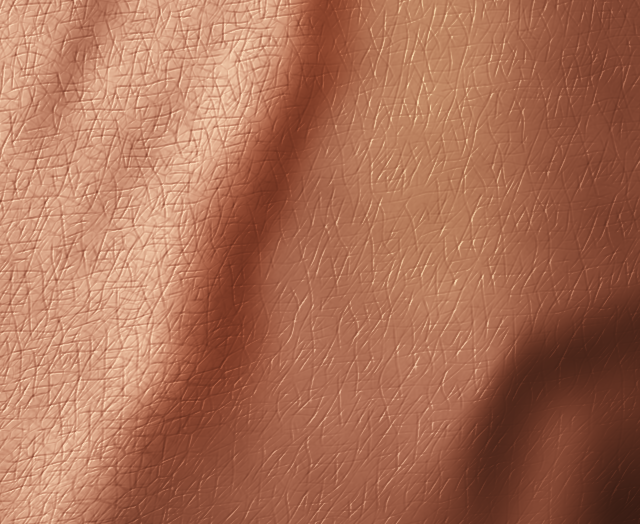
This texture is drawn by a Shadertoy shader. Its source:

```glsl
// Close view of warm skin: a lit ridge on the left, a red valley beside it and
// a soft cast shadow at lower right. A broad tone map is laid out first, then
// a relief of straight crossing creases is lit from the left on top of it.

float hash(vec2 p) {
    return fract(sin(dot(p, vec2(127.1, 311.7))) * 43758.5453);
}

float noise(vec2 p) {
    vec2 i = floor(p), f = fract(p);
    f = f * f * (3.0 - 2.0 * f);
    return mix(mix(hash(i), hash(i + vec2(1, 0)), f.x),
               mix(hash(i + vec2(0, 1)), hash(i + vec2(1, 1)), f.x), f.y);
}

float bell(float d, float width) {
    return exp(-d * d / (width * width));
}

// Nearly straight thin grooves; each drifts in its own lane and breaks up.
float creases(vec2 p, float angle, float spacing) {
    vec2 dir = vec2(cos(angle), sin(angle));
    vec2 q = vec2(dot(p, dir), dot(p, vec2(-dir.y, dir.x))) / spacing;
    float lane = floor(q.y);
    float centre = 0.5 + 0.65 * (noise(vec2(q.x * 0.45, lane * 7.3 + angle)) - 0.5);
    float strength = smoothstep(0.2, 0.75, noise(vec2(q.x * 0.9, lane * 5.1 + angle + 30.0)));
    return strength * smoothstep(0.0036, 0.0, abs(q.y - lane - centre) * spacing);
}

// Grooves between irregular cells, from the two nearest cell centres.
float cellGrooves(vec2 p) {
    vec2 i = floor(p), f = fract(p);
    float nearest = 9.0, second = 9.0;
    for (int y = -1; y <= 1; y++)
    for (int x = -1; x <= 1; x++) {
        vec2 c = vec2(x, y);
        vec2 jitter = vec2(hash(i + c), hash(i + c + 57.0));
        float d = length(c + jitter - f);
        second = min(second, max(nearest, d));
        nearest = min(nearest, d);
    }
    return smoothstep(0.2, 0.0, second - nearest);
}

// Skin height: grooves lean more toward the bottom and coarsen in the fold.
float skinHeight(vec2 p, float coarse, float left) {
    vec2 q = vec2(p.x - 0.75 * p.y + 0.3 * p.y * p.y, p.y);
    q += 0.012 * (vec2(noise(p * 11.0), noise(p * 11.0 + 40.0)) - 0.5);
    float fine = 0.8 * creases(q, 1.57, 0.023)
               + 0.7 * creases(q, 2.1, 0.024)
               + mix(0.45, 0.8, left) * creases(q, 0.12, 0.02)
               + 0.45 * creases(q, 2.7, 0.019)
               + 0.4 * creases(q, 1.2, 0.017)
               + 0.3 * left * cellGrooves(q * 40.0);
    float wide = 0.85 * cellGrooves(q * vec2(27.0, 30.0)) + 0.6 * fine;
    float pores = 0.6 * noise(p * 200.0) + 0.4 * noise(p * 105.0) - 0.5;
    return 0.45 * pores - mix(fine, wide, coarse);
}

// Red level to skin colour: dark browns are saturated, lights turn peach.
vec3 skinColour(float tone) {
    float pale = pow(max((tone - 0.34) / 0.54, 0.0), 1.65);
    return tone * vec3(1.0, 0.5 + 0.28 * pale, 0.345 + 0.3 * pale);
}

void mainImage(out vec4 fragColor, in vec2 fragCoord) {
    vec2 p = fragCoord / iResolution.y;
    p.x *= 1.219 * iResolution.y / iResolution.x;
    float x = p.x, y = p.y;

    // Valley beside the ridge: wide slope on its left, tight edge on its right
    float valleyX = 0.25 + 0.42 * y + 0.035 * bell(y - 0.33, 0.15)
                  - 0.06 * smoothstep(0.8, 1.05, y);
    float side = x - valleyX + 0.015 * (noise(p * 14.0) - 0.5);
    float rightWidth = mix(0.14, 0.045, smoothstep(0.1, 0.5, y));
    rightWidth += 0.03 * smoothstep(0.7, 1.0, y);
    float leftWidth = mix(0.095, 0.055, smoothstep(0.6, 1.0, y));
    float valley = bell(side, side < 0.0 ? leftWidth : rightWidth);
    float left = smoothstep(0.06, -0.06, side);

    // Broad tones of the lit left and the dimmer right
    float leftTone = 0.815 + 0.045 * bell(side + 0.17, 0.08)
        + 0.03 * smoothstep(0.5, 0.9, y)
        - 0.17 * bell(x - 0.19 + 0.44 * (1.0 - y), 0.05) * smoothstep(0.6, 0.88, y)
        - 0.06 * bell(x - 0.37 + 0.6 * (0.89 - y), 0.05) * smoothstep(0.4, 0.6, y);
    float rightTone = 0.665 + 0.065 * bell(x - 0.82, 0.15) * smoothstep(0.1, 0.5, y)
        - 0.18 * smoothstep(0.88, 1.2, x) - 0.05 * smoothstep(0.3, 0.0, y);
    float tone = mix(rightTone, leftTone, left);
    float valleyTone = 0.44 + 0.07 * smoothstep(0.6, 1.0, y) + 0.06 * smoothstep(0.3, 0.1, y);
    tone = mix(tone, valleyTone, valley * 0.92);
    tone += 0.05 * (noise(p * 7.0) - 0.5) + 0.03 * (noise(p * 22.0) - 0.5);

    // Cast shadow with a dim knuckle inside it
    float shadowTop = 0.39 * smoothstep(0.74, 1.04, x) + 0.4 * max(x - 1.04, 0.0);
    float softness = mix(0.16, 0.07, smoothstep(0.05, 0.35, y));
    float shadow = smoothstep(softness, -softness, y - shadowTop + 0.03);
    shadow *= smoothstep(0.7, 0.92, x);
    float knuckle = bell(x - 1.02 - 0.3 * y, 0.075) * smoothstep(0.33, 0.16, y);
    float shadowTone = 0.29 + 0.23 * knuckle + 0.1 * bell(x - 0.87, 0.06) * smoothstep(0.2, 0.0, y)
        + 0.08 * smoothstep(1.1, 1.2, x) * bell(y - 0.24, 0.08)
        - 0.06 * smoothstep(1.1, 1.18, x) * smoothstep(0.16, 0.02, y);
    tone = mix(tone, shadowTone, shadow);

    // Crease relief lit from the upper left
    float coarse = bell(side + 0.02, 0.16) * smoothstep(0.5, 0.25, y);
    float height = skinHeight(p, coarse, left);
    float relief = height - skinHeight(p + vec2(-0.0024, 0.0015), coarse, left);
    float contrast = mix(1.0, 0.45, shadow) * mix(1.0, 0.7, valley * (1.0 - coarse));
    tone *= 1.0 + contrast * (0.1 * relief + mix(0.03, 0.11, left) * (height + 0.4));
    float glint = smoothstep(0.15, 0.8, relief) * smoothstep(0.2, 0.7, noise(p * 45.0));
    tone += 0.13 * glint * contrast * mix(1.0, 0.6, left);

    // Warm red in the valley, a faint golden cast over the middle right
    vec3 colour = skinColour(clamp(tone, 0.12, 0.96));
    float redness = valley * (1.0 - shadow) * smoothstep(-0.05, 0.4, y);
    colour *= mix(vec3(1.0), vec3(1.05, 0.93, 0.86), redness);
    colour *= mix(vec3(1.0), vec3(1.0, 1.035, 0.97), bell(x - 0.83, 0.2) * smoothstep(0.2, 0.6, y));
    fragColor = vec4(colour, 1.0);
}
```
